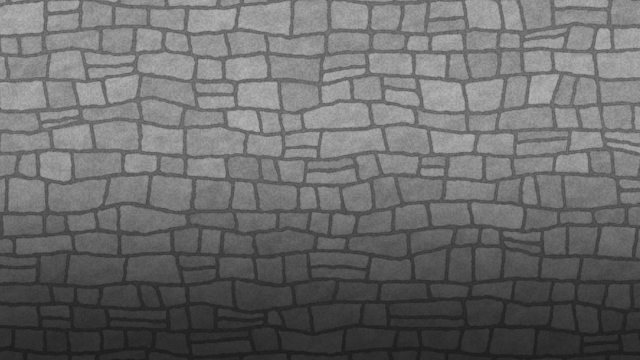
Write a Shadertoy shader that draws this texture.

```glsl
// A wall of rough grey stones in uneven courses, fading to dark at the foot.
// Bent course lines and slanted joints bound each stone; some stones are split.
// Edge distance gives the mortar and dark rim, layered noise the grain.

const float COURSE_HEIGHT = 0.070;
const float STONE_WIDTH   = 0.130;
const float MORTAR_HALF   = 0.0042;
const float RIM           = 0.0045;
const float EDGE_ROUGH    = 0.0042;
const float GRAIN         = 0.15;
const float MOTTLE        = 0.20;
const float TONE_SPREAD   = 0.14;
const float MORTAR_SHADE  = 0.72;
const float FOOT_LIGHT    = 0.175;
const float TOP_LIGHT     = 0.600;

float hash(vec2 p) {
    vec3 q = fract(p.xyx * vec3(0.1031, 0.1030, 0.0973));
    q += dot(q, q.yzx + 33.33);
    return fract((q.x + q.y) * q.z);
}

float noise(vec2 p) {
    vec2 i = floor(p), f = fract(p);
    f = f * f * (3.0 - 2.0 * f);
    return mix(mix(hash(i), hash(i + vec2(1, 0)), f.x),
               mix(hash(i + vec2(0, 1)), hash(i + vec2(1, 1)), f.x), f.y);
}

float fbm(vec2 p) {
    float sum = 0.0, amp = 0.5;
    for (int i = 0; i < 4; i++) {
        sum += amp * noise(p);
        p = p * 2.03 + 17.1;
        amp *= 0.5;
    }
    return sum / 0.9375;
}

// Height of the line under a course, bent at intervals but straight between
float courseLine(float row, float x) {
    float t = x / STONE_WIDTH + 0.37 * row;
    float cell = floor(t);
    float bend = mix(hash(vec2(cell, row + 40.0)), hash(vec2(cell + 1.0, row + 40.0)), t - cell);
    float shift = hash(vec2(row, 91.0)) - 0.5;
    return (row + 0.46 * (bend - 0.5) + 0.2 * shift) * COURSE_HEIGHT;
}

// Position of the slanted joint on the left of a stone
float joint(float col, float row, float rise) {
    float shift = hash(vec2(col, row + 13.0)) - 0.5;
    float slant = hash(vec2(col + 57.0, row)) - 0.5;
    float stagger = hash(vec2(row, 5.0)) + 0.5 * mod(row, 2.0);
    return (col + 0.58 * shift + stagger) * STONE_WIDTH + 0.42 * slant * rise;
}

// Distance inward from the stone's edge; also returns its identity
float stoneDistance(vec2 p, out vec2 id) {
    float row = floor(p.y / COURSE_HEIGHT);
    if (p.y < courseLine(row, p.x)) row -= 1.0;
    else if (p.y >= courseLine(row + 1.0, p.x)) row += 1.0;
    float low = courseLine(row, p.x), high = courseLine(row + 1.0, p.x);
    float rise = p.y - (row + 0.5) * COURSE_HEIGHT;

    float col = floor((p.x - joint(0.0, row, 0.0)) / STONE_WIDTH);
    if (p.x < joint(col, row, rise)) col -= 1.0;
    else if (p.x >= joint(col + 1.0, row, rise)) col += 1.0;
    float left = joint(col, row, rise), right = joint(col + 1.0, row, rise);
    id = vec2(col, row);

    // Split some stones into stacked pieces, and the longest into neighbours
    float kind = hash(id + 23.0), cut = hash(id + 71.0) - 0.5;
    float span = joint(col + 1.0, row, 0.0) - joint(col, row, 0.0);
    if (kind < 0.11) {
        float mid = mix(low, high, 0.5 + 0.16 * cut) + 0.06 * cut * (p.x - left);
        if (p.y < mid) high = mid;
        else { low = mid; id += 200.0; }
    } else if (kind > 0.6 && span > 0.95 * STONE_WIDTH) {
        float mid = mix(left, right, 0.5 + 0.3 * cut) + 0.4 * cut * rise;
        if (p.x < mid) right = mid;
        else { left = mid; id += 300.0; }
    }

    vec2 inset = vec2(min(p.x - left, right - p.x), min(p.y - low, high - p.y));
    float radius = mix(0.007, 0.016, hash(id + 7.0));
    return radius - length(max(radius - inset, 0.0));
}

void mainImage(out vec4 fragColor, in vec2 fragCoord) {
    vec2 uv = fragCoord / iResolution.xy;
    vec2 p = fragCoord / iResolution.y;
    float pixel = 1.0 / iResolution.y;

    // Lean the courses gently and roughen the stone edges
    vec2 q = p + 3.0;
    q += 0.03 * (vec2(noise(p * 3.0), noise(p * 3.0 + 31.0)) - 0.5);
    q += EDGE_ROUGH * (vec2(fbm(p * 50.0), fbm(p * 50.0 + 63.0)) - 0.5) * 2.0;

    vec2 id;
    float depth = stoneDistance(q, id) - MORTAR_HALF;
    float stone = smoothstep(-0.8 * pixel, 0.8 * pixel, depth);

    // Stone face: own tone, chiselled mottling, fine grain and a dark rim
    float fine = noise(p * 250.0) - 0.5;
    vec2 chisel = vec2(p.x + 0.5 * p.y, p.y - 0.4 * p.x) * vec2(26.0, 44.0);
    float face = 1.0 + TONE_SPREAD * (hash(id + 3.0) - 0.5);
    face += MOTTLE * (fbm(chisel + id * 3.7) - 0.5) + GRAIN * fine;
    face *= mix(0.86, 1.0, smoothstep(0.0, RIM, depth));

    // Mortar: darkest in the crevice beside the stone
    float crevice = smoothstep(-MORTAR_HALF, 0.0, depth);
    float mortar = MORTAR_SHADE + 0.14 * fine - 0.09 * crevice;

    float light = mix(FOOT_LIGHT, TOP_LIGHT, smoothstep(-0.02, 0.69, uv.y));
    fragColor = vec4(vec3(light * mix(mortar, face, stone)), 1.0);
}
```
